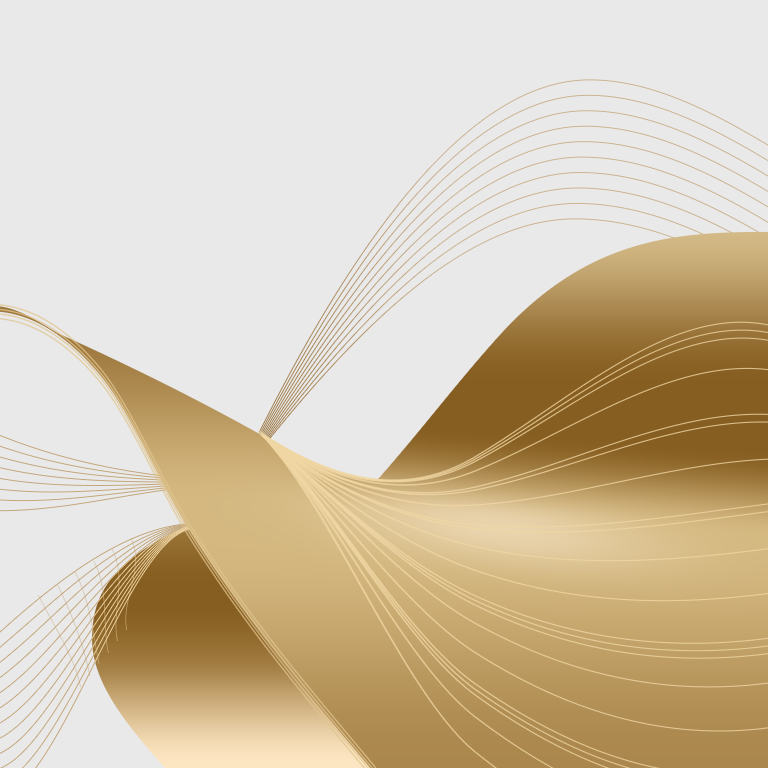
Write a Shadertoy shader that draws this background.

```glsl
const vec3 CREAM = vec3(0.94, 0.84, 0.64);
const vec3 GOLD = vec3(0.83, 0.72, 0.50);
const vec3 OCHRE = vec3(0.67, 0.53, 0.30);
const vec3 BRONZE = vec3(0.53, 0.37, 0.13);

// Cubic through a and b with end slopes; returns height and slope at x
vec2 hermite(float x, vec2 a, float slopeA, vec2 b, float slopeB) {
    float h = b.x - a.x, t = (x - a.x) / h, u = 1.0 - t;
    float rise = b.y - a.y;
    float y = a.y + rise * t * t * (3.0 - 2.0 * t) + h * t * u * (slopeA * u - slopeB * t);
    float slope = 6.0 * rise / h * t * u + slopeA * u * (1.0 - 3.0 * t) + slopeB * t * (3.0 * t - 2.0);
    return vec2(y, slope);
}

// Approximate signed distance, positive below the curve
float below(vec2 p, vec2 curve) {
    return (curve.x - p.y) / sqrt(1.0 + curve.y * curve.y);
}

float cover(float d) {
    return clamp(d * min(iResolution.x, iResolution.y) + 0.5, 0.0, 1.0);
}

float stroke(vec2 p, vec2 curve, float halfWidth) {
    return cover(halfWidth - abs(below(p, curve)));
}

// Strands that leave the twist and spread to the right; drop lowers the far end
vec2 strand(float x, float drop) {
    vec2 middle = vec2(0.62, 0.406 - 0.3 * drop - 0.36 * drop * drop);
    float slope = 0.6 - 3.4 * drop + 2.0 * drop * drop;
    if (x < middle.x) return hermite(x, vec2(0.345, 0.431), -0.62 - 0.7 * drop, middle, slope);
    return hermite(x, middle, slope, vec2(1.0, 0.577 - drop), min(1.4 * drop - 0.2, 0.13));
}

vec2 ribbonTop(float x) {
    if (x < 0.0755) return hermite(x, vec2(0.0, 0.601), -0.12, vec2(0.0755, 0.566), -0.6);
    if (x < 0.345) return hermite(x, vec2(0.0755, 0.566), -0.45, vec2(0.345, 0.431), -0.56);
    return strand(x, 0.0);
}

vec2 ribbonLeft(float x) {
    if (x < 0.13) return hermite(x, vec2(0.0, 0.594), -0.1, vec2(0.13, 0.512), -1.2);
    if (x < 0.243) return hermite(x, vec2(0.13, 0.512), -1.2, vec2(0.243, 0.315), -1.65);
    return hermite(min(x, 0.5), vec2(0.243, 0.315), -1.6, vec2(0.482, 0.0), -1.2);
}

vec2 humpTop(float x) {
    if (x < 0.651) return hermite(x, vec2(0.492, 0.376), 1.12, vec2(0.651, 0.564), 1.1);
    return hermite(x, vec2(0.651, 0.564), 1.1, vec2(1.0, 0.698), 0.0);
}

// Open arches above the hump, k from outer to inner
vec2 arch(float x, float k) {
    vec2 peak = mix(vec2(0.768, 0.896), vec2(0.749, 0.715), k);
    if (x < peak.x) return hermite(x, mix(vec2(0.336, 0.434), vec2(0.352, 0.430), k), mix(2.0, 1.235, k), peak, 0.0);
    return hermite(x, peak, 0.0, vec2(1.0, mix(0.811, 0.63, k)), -0.6);
}

vec3 silk(vec2 p) {
    vec3 c = mix(OCHRE, GOLD, smoothstep(0.0, 0.3, p.y));
    vec2 glow = vec2(p.x - 0.65, p.y - 0.315 + 0.12 * (p.x - 0.62)) / vec2(0.2, 0.045);
    c = mix(c, vec3(0.93, 0.85, 0.71), 0.85 * exp(-dot(glow, glow)));
    vec3 front = mix(c, vec3(0.62, 0.47, 0.24), smoothstep(0.34, 0.58, p.y));
    vec3 back = mix(c, BRONZE, smoothstep(0.33, 0.44, p.y + 0.07 * (p.x - 0.6)));
    back = mix(back, vec3(0.83, 0.73, 0.53), smoothstep(0.5, 0.71, p.y));
    return mix(front, back, smoothstep(0.34, 0.5, p.x));
}

void mainImage(out vec4 fragColor, in vec2 fragCoord) {
    vec2 p = fragCoord / iResolution.xy;
    vec3 col = vec3(0.912);

    // Arches
    vec3 thread = mix(vec3(0.62, 0.48, 0.28), vec3(0.79, 0.69, 0.55), smoothstep(0.35, 0.6, p.x));
    for (int i = 0; i < 10; i++) {
        float line = stroke(p, arch(p.x, float(i) / 9.0), 0.0006);
        col = mix(col, thread, line * step(0.337, p.x));
    }

    // Lower left lobe, its outline given as x over height
    vec2 outline = p.y > 0.167
        ? hermite(p.y, vec2(0.167, 0.120), 0.0, vec2(0.315, 0.243), 2.2)
        : hermite(p.y, vec2(0.0, 0.215), -0.9, vec2(0.167, 0.120), 0.0);
    float lobe = cover(-below(p.yx, outline)) * cover(0.316 - p.y);
    vec3 lobeColour = mix(vec3(0.99, 0.90, 0.76), OCHRE, smoothstep(0.0, 0.15, p.y));
    lobeColour = mix(lobeColour, BRONZE, smoothstep(0.09, 0.215, p.y));
    lobeColour = mix(lobeColour, OCHRE, 0.6 * smoothstep(0.24, 0.33, p.y));
    col = mix(col, lobeColour, lobe);

    // Threads on the left: a flat sheaf, then a falling one
    vec3 leftThread = mix(vec3(0.76, 0.64, 0.46), CREAM, lobe);
    for (int i = 0; i < 8; i++) {
        float k = float(i) / 7.0;
        vec2 sheaf = hermite(p.x, vec2(0.0, mix(0.433, 0.335, k)), mix(-0.4, 0.0, k),
                             vec2(0.215, mix(0.380, 0.362, k)), mix(-0.12, 0.14, k));
        col = mix(col, leftThread, stroke(p, sheaf, 0.0006) * step(p.x, 0.23));
    }
    for (int i = 0; i < 12; i++) {
        float k = float(i) / 11.0;
        vec2 fall = hermite(p.x, vec2(0.0, mix(0.177, -0.04, k)), mix(0.9, 0.3, k),
                            vec2(0.243, mix(0.318, 0.310, k)), mix(0.1, 0.35, k));
        col = mix(col, leftThread, stroke(p, fall, 0.0006) * step(p.x, 0.25));
    }
    for (int i = 0; i < 6; i++) {
        float k = float(i), foot = 0.105 + 0.015 * k;
        vec2 weave = hermite(p.y, vec2(foot, 0.105 + 0.012 * k), -0.2, vec2(foot + 0.12, 0.05 + 0.024 * k), -0.5);
        float span = step(foot, p.y) * step(p.y, foot + 0.12);
        col = mix(col, leftThread, 0.5 * stroke(p.yx, weave, 0.0005) * span);
    }

    // Ribbon and hump share one silk surface
    vec2 leftEdge = ribbonLeft(p.x);
    float fill = cover(below(p, ribbonTop(p.x))) * cover(-below(p, leftEdge));
    fill = max(fill, cover(below(p, humpTop(p.x))) * step(0.492, p.x) * step(0.37, p.y));
    col = mix(col, silk(p), fill);

    // Spreading strands, some doubled or tripled
    float halfWidth = 0.0007 + 0.0014 * exp(-9.0 * abs(p.x - 0.36));
    for (int i = 0; i < 13; i++) {
        int copies = (i % 7 == 0 || i == 10) ? 3 : (i == 2 || i == 4) ? 2 : 1;
        for (int j = 0; j < copies; j++) {
            float line = stroke(p, strand(p.x, 0.0583 * float(i) + 0.01 * float(j)), halfWidth);
            col = mix(col, CREAM, 0.8 * line * smoothstep(0.335, 0.36, p.x));
        }
    }

    // Bright threads along the ribbon's left edge
    for (int i = 0; i < 4; i++) {
        vec2 edge = leftEdge + vec2(0.006 * float(i) - 0.009, 0.0);
        col = mix(col, vec3(0.88, 0.77, 0.56), 0.75 * stroke(p, edge, 0.0009) * step(p.x, 0.49));
    }
    fragColor = vec4(col, 1.0);
}
```
